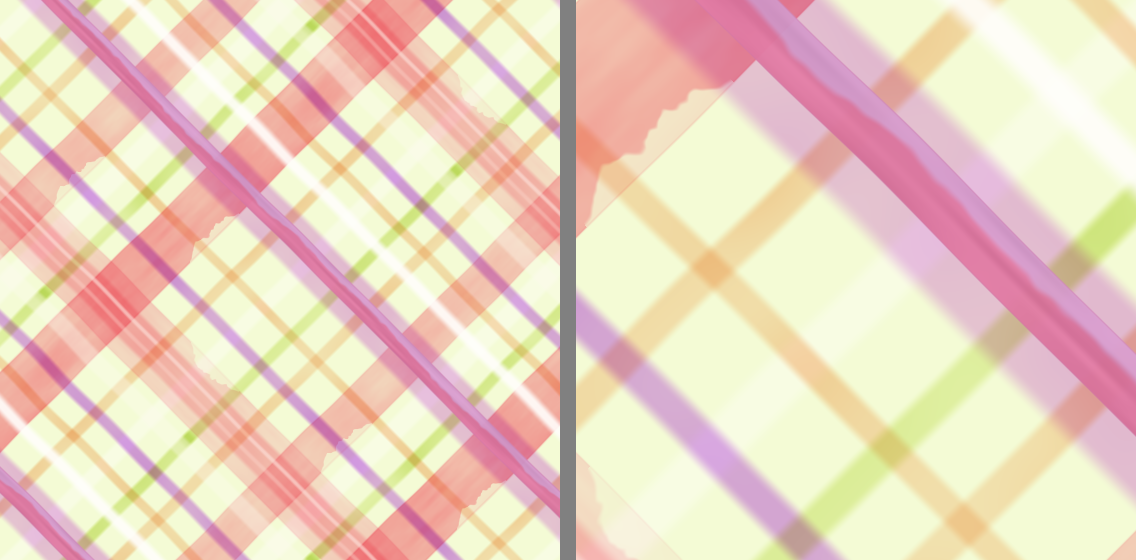
Left: the whole. Right: its middle third, enlarged.
This pattern is drawn by a WebGL 1 fragment shader. Its source:

```glsl
precision highp float;

uniform vec2 u_resolution;

#define REPEATS 1.049
#define WOBBLE 0.006
#define GROUND vec3(0.955, 0.985, 0.835)
#define CORAL vec3(0.99, 0.68, 0.74)
#define ORANGE vec3(0.985, 0.85, 0.74)
#define GREEN vec3(0.87, 0.925, 0.64)
#define PURPLE vec3(0.85, 0.62, 0.98)
#define LAVENDER vec3(0.925, 0.74, 0.97)
#define ROSE vec3(0.86, 0.46, 0.62)
#define ORCHID vec3(0.83, 0.60, 0.79)

float hash(vec2 p) {
  return fract(sin(dot(p, vec2(127.1, 311.7))) * 43758.5453);
}

// Value noise that wraps once per tile; freq holds whole numbers
float noise(vec2 t, vec2 freq) {
  vec2 p = t * freq;
  vec2 i = floor(p);
  vec2 f = fract(p);
  f = f * f * (3.0 - 2.0 * f);
  vec2 a = mod(i, freq);
  vec2 b = mod(i + 1.0, freq);
  return mix(mix(hash(a), hash(vec2(b.x, a.y)), f.x),
             mix(hash(vec2(a.x, b.y)), hash(b), f.x), f.y);
}

// Signed distance to the nearest repeat of a centre line
float offset(float x, float center) {
  return fract(x - center + 0.5) - 0.5;
}

float stripe(float x, float center, float halfWidth, float blur) {
  return 1.0 - smoothstep(halfWidth - blur, halfWidth + blur, abs(offset(x, center)));
}

// Transparent ink: overlapping layers darken
vec3 ink(vec3 color, vec3 tint, float amount) {
  return color * pow(tint, vec3(amount));
}

// Watercolour band: x across, y along, with one frayed stretch on the high side
float wash(vec2 t, float center, float halfWidth, float frayAt, float aa) {
  float side = offset(t.x, center);
  float inset = halfWidth - abs(side);
  float body = smoothstep(-aa, aa, inset);
  float streaks = noise(t, vec2(70.0, 9.0)) * 0.5 + noise(t, vec2(150.0, 40.0)) * 0.2;
  float pools = noise(t, vec2(14.0, 7.0));
  float fray = stripe(t.y, frayAt, 0.07, 0.03);
  float teeth = noise(t, vec2(25.0, 55.0)) + 0.5 * noise(t, vec2(60.0, 140.0));
  float depth = fray * (0.007 + 0.019 * teeth);
  float paint = smoothstep(depth - 0.001, depth + 0.004, halfWidth - side);
  paint = mix(1.0, 0.25, (1.0 - paint) * step(0.001, depth));
  float rim = 1.0 - smoothstep(0.0, 2.0 * aa, abs(inset));
  return body * paint * (0.5 + 0.35 * streaks + 0.5 * pools) + 0.2 * rim;
}

void main() {
  vec2 p = gl_FragCoord.xy / u_resolution;
  float aa = 1.5 / u_resolution.y;

  // Diagonal tile axes: t.x across falling stripes, t.y across rising ones
  vec2 t = REPEATS * vec2(p.x + p.y - 1.0, p.x - p.y + 1.0);
  t += WOBBLE * (vec2(noise(t, vec2(3.0, 7.0)), noise(t, vec2(8.0, 3.0))) - 0.5);
  float brush = noise(t, vec2(11.0, 13.0));

  // Pale ground with soft lighter lanes
  vec3 color = GROUND;
  float lanes = stripe(t.y, 0.066, 0.020, 0.008) + stripe(t.y, 0.544, 0.026, 0.008);
  color = mix(color, vec3(0.985, 0.99, 0.93), 0.6 * lanes);

  // Coral bands rising to the right
  color = ink(color, CORAL, 0.72 * wash(t.yx, 0.434, 0.055, 0.81, aa));
  color = ink(color, CORAL, 1.12 * wash(t.yx, 0.773, 0.074, 0.955, aa));

  // Layered coral band falling to the right
  color = ink(color, vec3(0.995, 0.82, 0.87), 0.95 * wash(t, 0.635, 0.082, 0.09, aa));
  color = ink(color, CORAL, 0.55 * stripe(t.x, 0.633, 0.041, 0.007) * (0.7 + 0.6 * brush));
  color = mix(color, vec3(0.99, 0.89, 0.86), 0.6 * stripe(t.x, 0.650, 0.005, 0.004));
  color = mix(color, vec3(0.99, 0.86, 0.82), 0.35 * stripe(t.x, 0.617, 0.005, 0.004));

  // Green lines with darker dabs
  float green = stripe(t.y, 0.175, 0.0145, 0.006) + stripe(t.y, 0.635, 0.0145, 0.006);
  float dabs = stripe(t.x, 0.53, 0.016, 0.010);
  color = ink(color, GREEN, green * (0.55 + 0.7 * brush + 0.8 * dabs));

  // Orange lines in both directions
  float orange = stripe(t.y, 0.269, 0.0155, 0.005) + stripe(t.y, 0.952, 0.0145, 0.005);
  color = ink(color, ORANGE, orange * (0.65 + 0.6 * brush));
  orange = stripe(t.x, 0.320, 0.012, 0.005) + stripe(t.x, 0.915, 0.012, 0.005);
  color = ink(color, ORANGE, orange * (0.75 + 0.5 * brush));

  // Translucent lane, then the soft purple pair
  color = mix(color, vec3(0.99, 0.98, 0.93), 0.38 * stripe(t.x, 0.503, 0.023, 0.006));
  float purple = stripe(t.x, 0.406, 0.0145, 0.007) + stripe(t.x, 0.803, 0.0145, 0.007);
  color = ink(color, PURPLE, purple * (0.75 + 0.4 * brush));

  // White line
  color = mix(color, vec3(1.0, 0.995, 0.985), 0.9 * stripe(t.x, 0.243, 0.015, 0.010));

  // Lavender halo and two-tone brushed core
  color = ink(color, LAVENDER, stripe(t.x, 0.096, 0.062, 0.010) * (0.8 + 0.3 * brush));
  float streak = noise(t, vec2(130.0, 8.0));
  float ragged = noise(t, vec2(3.0, 9.0)) + 0.3 * noise(t, vec2(40.0, 60.0)) - 0.65;
  float upper = smoothstep(-0.004, 0.004, offset(t.x, 0.104) + 0.02 * ragged);
  vec3 core = mix(ROSE, ORCHID, upper) + 0.07 * (streak - 0.5);
  float rim = 1.0 - smoothstep(0.0, 2.0 * aa, abs(abs(offset(t.x, 0.101)) - 0.026));
  core = mix(core, vec3(0.80, 0.46, 0.66), 0.5 * rim);
  color = mix(color, core, 0.95 * stripe(t.x, 0.101, 0.026, aa));

  gl_FragColor = vec4(clamp(color, 0.0, 1.0), 1.0);
}
```
